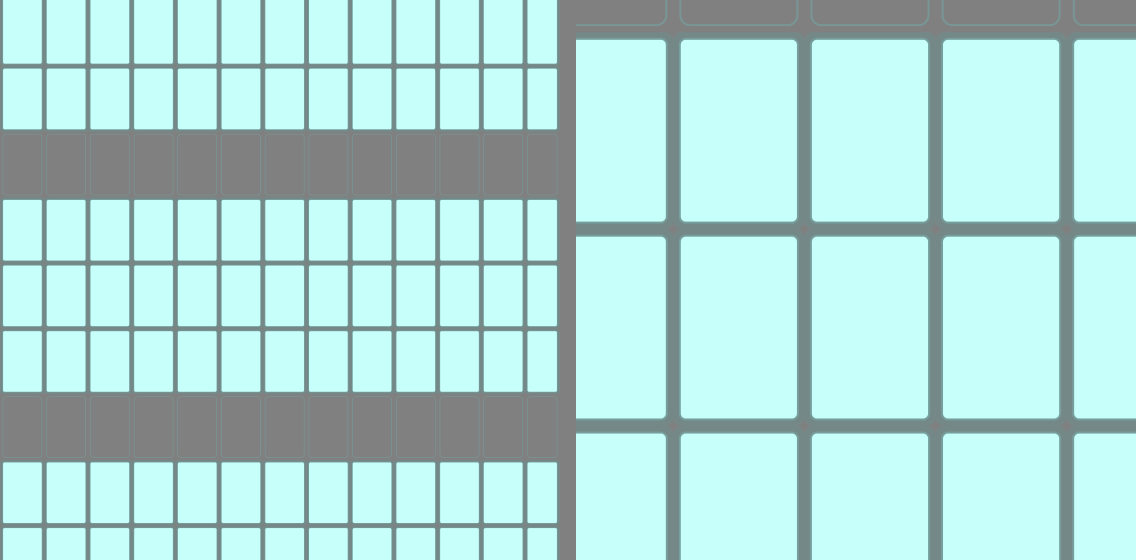
Left, the full canvas; right, a detail of the centre.
This pattern is drawn by a WebGL 2 fragment shader. Its source:

```glsl
#version 300 es
precision highp float;

uniform vec2 u_resolution;
out vec4 fragColor;

// Signed distance to a rounded box given by its corners
float roundedBox(vec2 p, vec2 lo, vec2 hi, float radius) {
    vec2 q = abs(p - 0.5 * (lo + hi)) - 0.5 * (hi - lo) + radius;
    return length(max(q, 0.0)) + min(max(q.x, q.y), 0.0) - radius;
}

// Antialiased coverage of the inside of a shape
float coverage(float d, float pixel) {
    return clamp(0.5 - d / pixel, 0.0, 1.0);
}

void main() {
    const vec3 grey = vec3(0.5);
    const vec3 glowTeal = vec3(0.46, 0.535, 0.535);
    const vec3 rimTeal = vec3(0.46, 0.62, 0.61);
    const vec3 paleCyan = vec3(0.78, 1.0, 0.98);

    // Canvas is 768 units on each side, rows counted from the top
    vec2 uv = gl_FragCoord.xy / u_resolution;
    vec2 p = 768.0 * vec2(uv.x, 1.0 - uv.y);
    float pixel = 768.0 / min(u_resolution.x, u_resolution.y);

    // Grid cell, with the last column cut short and the top row bleeding off
    vec2 pitch = vec2(59.94, 90.0);
    vec2 id = clamp(floor((p - 0.75) / pitch), vec2(0.0), vec2(12.0, 8.0));
    vec2 lo = id * pitch + 4.0;
    vec2 hi = min(lo + vec2(53.5, 83.5), vec2(764.0, 900.0));
    if (id.y < 0.5) lo.y = -20.0;

    // Every fourth row is unlit
    float lit = abs(mod(id.y, 4.0) - 2.0) < 0.5 ? 0.0 : 1.0;
    float d = roundedBox(p, lo, hi, mix(4.5, 2.5, lit));

    // Soft glow in the gaps, fading out at the crossings
    float glow = (1.0 - smoothstep(3.0, 4.8, d)) * lit;
    vec3 color = mix(grey, glowTeal, glow);

    // Thin rim, then the pale fill of lit cells
    float rim = coverage(abs(d) - mix(0.45, 0.7, lit), pixel);
    color = mix(color, rimTeal, rim * mix(0.75, 1.0, lit));
    color = mix(color, paleCyan, coverage(d + 0.2, pixel) * lit);

    fragColor = vec4(color, 1.0);
}
```
